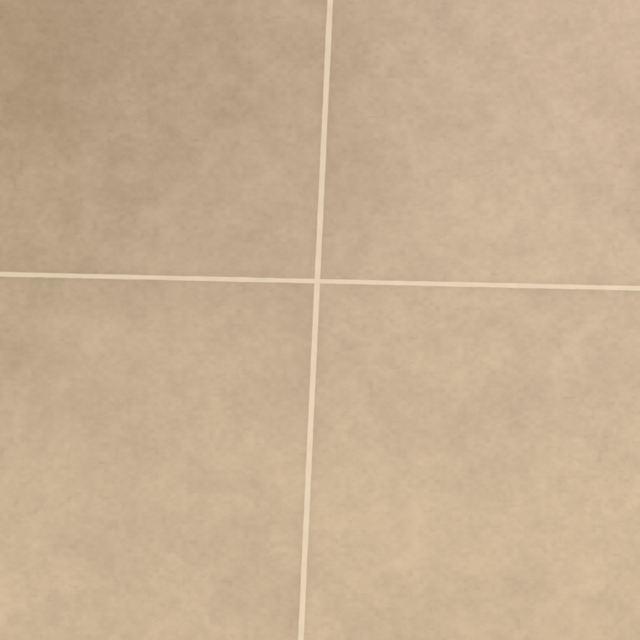
A WebGL 2 fragment shader for this texture:

```glsl
#version 300 es
precision highp float;
// Beige stoneware floor tiles meeting at thin pale grout joints, with soft mottling and shade.

uniform vec2 u_resolution;
out vec4 fragColor;

const vec3 STONE_DARK = vec3(0.67, 0.59, 0.49);
const vec3 STONE_MID = vec3(0.77, 0.68, 0.58);
const vec3 STONE_LIGHT = vec3(0.82, 0.73, 0.615);
const vec3 GROUT = vec3(0.91, 0.83, 0.72);

const vec2 JOINT_START = vec2(0.470, 0.5716);
const vec2 JOINT_SLOPE = vec2(0.046, -0.0221);
const vec2 JOINT_HALF_WIDTH = vec2(0.0044, 0.0036);
const float TILE_PITCH = 0.7;

// Integer hash of a lattice cell, from 0 to 1
float hash(vec2 cell) {
    uvec2 q = uvec2(ivec2(cell)) * uvec2(1597u, 3812u);
    uint n = (q.x ^ (q.y + 7919u)) * 747796u + 28913u;
    n = (n ^ (n >> 15)) * 277803u;
    n = (n ^ (n >> 13)) * 668265u;
    return float((n ^ (n >> 16)) & 65535u) / 65535.0;
}

float valueNoise(vec2 p) {
    vec2 cell = floor(p);
    vec2 f = fract(p);
    f = f * f * (3.0 - 2.0 * f);
    float low = mix(hash(cell), hash(cell + vec2(1.0, 0.0)), f.x);
    float high = mix(hash(cell + vec2(0.0, 1.0)), hash(cell + 1.0), f.x);
    return mix(low, high, f.y);
}

// Layered noise centred on zero
float fbm(vec2 p, int octaves) {
    float sum = 0.0;
    float amplitude = 0.5;
    for (int i = 0; i < octaves; i++) {
        sum += amplitude * (valueNoise(p) - 0.5);
        p = mat2(0.8, 0.6, -0.6, 0.8) * p * 2.03 + 17.3;
        amplitude *= 0.55;
    }
    return sum;
}

// Position in the slightly skewed tile grid, with joints at whole multiples of the pitch
vec2 gridPosition(vec2 uv) {
    return uv - JOINT_START - JOINT_SLOPE * uv.yx;
}

// Distance to the nearest joint along each axis
vec2 jointDistance(vec2 grid) {
    return abs(fract(grid / TILE_PITCH + 0.5) - 0.5) * TILE_PITCH;
}

// Grout coverage with soft, faintly uneven edges
float groutMask(vec2 distanceToJoint, float wobble, float softness) {
    vec2 edge = JOINT_HALF_WIDTH + wobble;
    vec2 cover = 1.0 - smoothstep(edge - softness, edge + softness, distanceToJoint);
    return max(cover.x, cover.y);
}

// Shade that gathers in the upper left corner
float cornerLight(vec2 uv) {
    return mix(0.06, 0.86, smoothstep(-0.05, 1.0, distance(uv, vec2(0.0, 1.0))));
}

vec3 stoneColor(float tone) {
    vec3 lower = mix(STONE_DARK, STONE_MID, tone / 0.66);
    vec3 upper = mix(STONE_MID, STONE_LIGHT, (tone - 0.66) / 0.34);
    return tone < 0.66 ? lower : upper;
}

// Clouds, mottling and grain, shifted for each tile
float stoneTone(vec2 uv, vec2 tile) {
    vec2 p = uv + 9.0 * vec2(hash(tile), hash(tile + 31.0));
    float clouds = fbm(p * 6.0, 4) * 0.42;
    float mottling = fbm(p * 32.0, 3) * 0.36;
    float grain = fbm(p * vec2(115.0, 140.0), 2) * 0.34;
    float pits = smoothstep(0.80, 0.98, valueNoise(p * vec2(95.0, 130.0)));
    float tileShift = (hash(tile + 5.0) - 0.5) * 0.06;
    return clouds + mottling + grain - pits * 0.12 + tileShift;
}

void main() {
    vec2 uv = gl_FragCoord.xy / u_resolution;
    float pixel = 1.0 / min(u_resolution.x, u_resolution.y);
    vec2 grid = gridPosition(uv);
    vec2 toJoint = jointDistance(grid);
    float light = cornerLight(uv);

    // Stone surface, warmer towards the bottom and rosier towards the top right
    vec3 color = stoneColor(light + stoneTone(uv, floor(grid / TILE_PITCH)));
    color += vec3(0.004, 0.0, -0.004) + vec3(0.0, -0.004, 0.022) * (uv.x * uv.y - 0.3);

    // Narrow shadow where the tile edges dip to the joint
    vec2 dip = exp(-max(toJoint - JOINT_HALF_WIDTH, 0.0) / 0.006);
    color *= 1.0 - 0.035 * max(dip.x, dip.y);

    // Grout, dimmed with the corner shade
    float wobble = fbm(uv * 45.0, 2) * 0.0012;
    float grout = groutMask(toJoint, wobble, max(0.0016, pixel));
    vec3 groutColor = GROUT * (0.95 + 0.07 * light + 0.05 * fbm(uv * 60.0, 2));
    color = mix(color, groutColor, grout * 0.95);

    fragColor = vec4(clamp(color, 0.0, 1.0), 1.0);
}
```
